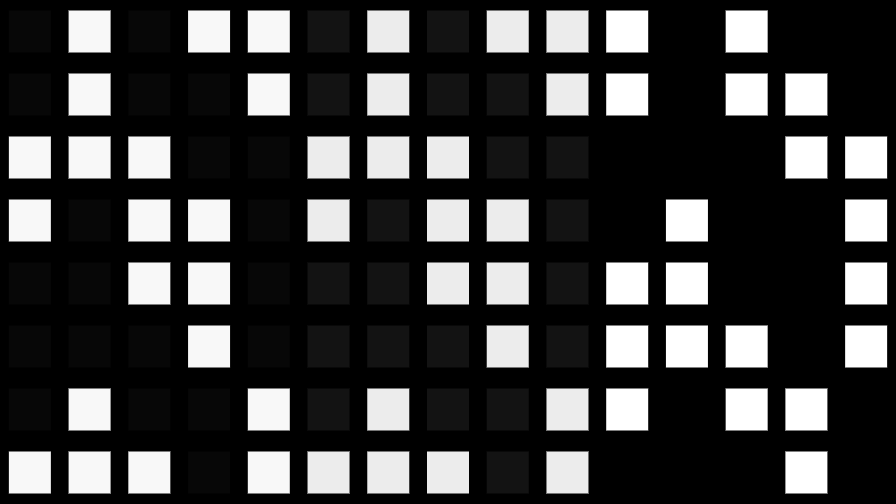
A Shadertoy shader for this pattern:

```glsl
// Grid of light and dark squares in three panels: soft, softer, and full-contrast inverted
#define PANELS 3.0
#define PANEL_COLS 5.0
#define ROWS 8.0
#define SQUARE_SIDE 0.08333
#define WAVE_PERIOD 5.5
#define PANEL_DIM vec3(0.026, 0.073, 0.0)

// Each column is a vertical square wave, counted in rows from the top
float columnWave(int column, float row) {
    float start[5] = float[5](1.15, -0.25, 1.4, 2.9, -0.3);
    float litLength = column == 4 ? 2.0 : 2.7;
    return mod(row - start[column], WAVE_PERIOD) < litLength ? 1.0 : 0.0;
}

// Signed distance to an axis-aligned square
float squareDistance(vec2 p, float halfSide) {
    vec2 d = abs(p) - halfSide;
    return max(d.x, d.y);
}

void mainImage(out vec4 fragColor, in vec2 fragCoord) {
    vec2 gridSize = vec2(PANELS * PANEL_COLS, ROWS);
    vec2 grid = fragCoord / iResolution.xy * gridSize;
    vec2 cell = min(floor(grid), gridSize - 1.0);

    // Position inside the cell, in units of canvas height
    vec2 cellSize = vec2(iResolution.x / iResolution.y, 1.0) / gridSize;
    vec2 local = (grid - cell - 0.5) * cellSize;

    // Light or dark state, inverted in the last panel
    int panel = int(floor(cell.x / PANEL_COLS));
    int column = int(mod(cell.x, PANEL_COLS));
    float lit = columnWave(column, ROWS - 1.0 - cell.y);
    if (panel == 2) lit = 1.0 - lit;

    // Panel contrast
    float dim = PANEL_DIM[panel];
    float tone = mix(dim, 1.0 - dim, lit);

    // Antialiased square on black
    float dist = squareDistance(local, 0.5 * SQUARE_SIDE);
    float coverage = clamp(0.5 - dist * iResolution.y, 0.0, 1.0);
    fragColor = vec4(vec3(tone * coverage), 1.0);
}
```
